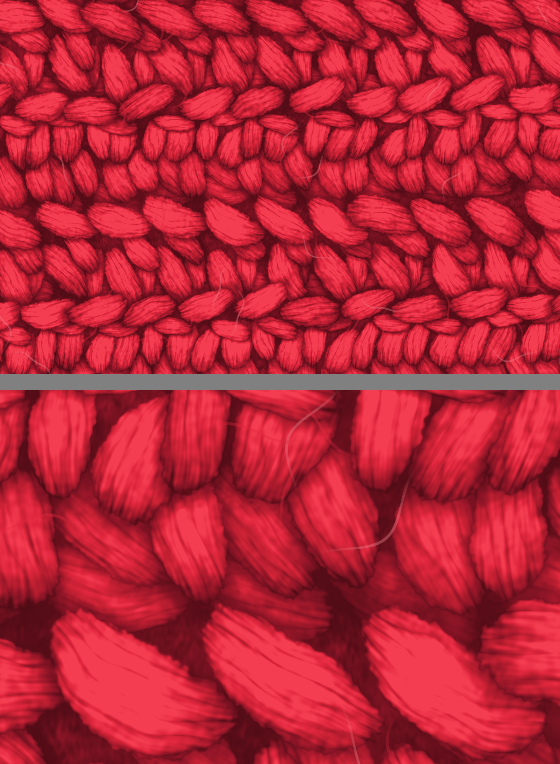
Top: the whole. Bottom: its middle third, enlarged.
Give the GLSL for this texture, as a Shadertoy shader.

```glsl
#define STITCHES 10.38   // stitches across the canvas
#define BAND 3.81        // height of one pattern band, in stitches
#define LOBES 12         // yarn lobes in one stitch
#define PLY_DENSITY 8.0  // plies per stitch width
#define JITTER 0.19      // wander of each lobe
#define ROW_TILT 0.018
#define SHADOW 0.40      // light left beside a covering lobe
#define HAIRS 70
#define HAIR_WIDTH 0.006

// Lobe centres inside a band (y runs down), from back to front
const vec2 PLACE[LOBES] = vec2[](
    vec2(.03, 3.60), vec2(.55, 1.45), vec2(.15, 3.20), vec2(.60, 3.16),
    vec2(.32, 2.60), vec2(.79, 2.53), vec2(.23, 2.19), vec2(.66, 1.18),
    vec2(.23, 1.24), vec2(.82, 1.88), vec2(.52, .68), vec2(.18, .33));
// Half length, half width, angle
const vec3 SHAPE[LOBES] = vec3[](
    vec3(.52, .25, .35), vec3(.52, .26, .20), vec3(.50, .27, 1.05), vec3(.47, .24, 1.38),
    vec3(.44, .28, 1.98), vec3(.44, .21, 1.75), vec3(.37, .16, .10), vec3(.46, .20, 1.65),
    vec3(.60, .28, 1.05), vec3(.53, .25, -.25), vec3(.50, .23, .85), vec3(.64, .29, .50));
// Yarn colours, from deep shadow to highlight
const vec3 YARN[6] = vec3[](
    vec3(.34, .05, .09), vec3(.47, .07, .13), vec3(.60, .09, .16),
    vec3(.74, .12, .19), vec3(.88, .15, .24), vec3(.96, .24, .32));

vec2 hash2(vec2 p) {
    vec3 v = fract(p.xyx * vec3(.1031, .1030, .0973));
    v += dot(v, v.yzx + 33.33);
    return fract((v.xx + v.yz) * v.zy);
}

float gradientAt(vec2 cell, vec2 offset) {
    return dot(hash2(cell) * 2.0 - 1.0, offset);
}

float gradientNoise(vec2 p) {
    vec2 i = floor(p), f = p - i, w = f * f * (3.0 - 2.0 * f), e = vec2(1, 0);
    return mix(mix(gradientAt(i, f), gradientAt(i + e, f - e), w.x),
               mix(gradientAt(i + e.yx, f - e.yx), gradientAt(i + 1.0, f - 1.0), w.x), w.y);
}

vec2 turn(vec2 p, float angle) {
    float c = cos(angle), s = sin(angle);
    return vec2(c * p.x + s * p.y, c * p.y - s * p.x);
}

vec3 yarnColor(float tone) {
    float t = clamp(tone, 0.0, 1.0) * 5.0;
    int i = min(int(t), 4);
    return mix(YARN[i], YARN[i + 1], t - float(i)) * (1.0 + .6 * max(min(tone, 0.0), -1.0));
}

// Paints one lobe, with its contact shadow, over the tone beneath
float paintLobe(float tone, vec2 p, vec3 shape, vec2 seed, float exposure, float pixel) {
    float angle = shape.z + .45 * (seed.y - .5);
    vec2 q = turn(p, angle);
    q.y += .5 * (seed.x - .3) * q.x * q.x;
    vec2 n = q / shape.xy;
    n.y /= 1.0 + .28 * (seed.y - .4) * clamp(n.x, -1.5, 1.5);
    float d = pow(pow(abs(n.x), 2.2) + pow(abs(n.y), 2.2), 1.0 / 2.2);
    if (d > 1.55) return tone;
    d += .13 * gradientNoise(q * 9.0 + seed * 50.0) + .08 * gradientNoise(q * 27.0 + seed * 20.0);
    tone *= mix(SHADOW, 1.0, smoothstep(.95, 1.45, d));

    // Twisted plies gather towards the ends of the lobe
    float spread = n.y / sqrt(max(1.0 - .65 * n.x * n.x, .25));
    float wobble = .9 * gradientNoise(q * vec2(2.5, 6.0) + seed * 31.0);
    float ply = spread * shape.y * PLY_DENSITY + n.x * .7 + wobble + seed.y;
    float groove = pow(abs(2.0 * fract(ply) - 1.0), 3.0);
    groove *= .75 + .8 * gradientNoise(q * 4.0 + seed * 90.0);
    float fibre = gradientNoise(vec2(q.x * 5.0, (q.y + .08 * q.x) * 38.0) + seed * 70.0);
    float fuzz = gradientNoise(p * 17.0 + seed * 40.0);

    // Light falls from above, and the ends sink into the fabric
    float height = sqrt(max(1.0 - d * d, 0.0));
    float lobe = .17 + .87 * pow(height, .7) - .34 * p.y - .12 * n.x * n.x;
    lobe += .36 * fibre + .22 * fuzz - .36 * groove + .2 * (seed.x - .5);
    float blur = .05 + .7 * pixel / shape.y;
    return mix(lobe * exposure, tone, smoothstep(1.0 - blur, 1.0 + blur, d));
}

void mainImage(out vec4 fragColor, in vec2 fragCoord) {
    float pixel = STITCHES / iResolution.x;
    vec2 p = vec2(fragCoord.x, iResolution.y - fragCoord.y) * pixel;
    vec2 canvas = iResolution.xy * pixel;

    // Uneven hand tension
    vec2 k = p + vec2(0, ROW_TILT * (p.x - .5 * STITCHES));
    k += .16 * vec2(gradientNoise(p * .7), gradientNoise(p * .7 + 40.0));
    k += .05 * vec2(gradientNoise(p * 3.0 + 5.0), gradientNoise(p * 3.0 + 70.0));

    // Fuzzy hollows between the stitches
    float tone = .2 + .4 * gradientNoise(k * 9.0) + .3 * gradientNoise(k * vec2(35, 18));

    for (int i = 0; i < LOBES; i++) {
        vec2 id = round((k - PLACE[i]) / vec2(1, BAND));
        float exposure = min(.76 + .07 * float(i), 1.06);
        for (float side = -1.0; side <= 1.0; side++) {
            vec2 cell = id + vec2(side, 0);
            vec2 seed = hash2(cell + float(i) * 17.3 + 60.0);
            vec2 center = PLACE[i] + cell * vec2(1, BAND) + JITTER * (seed - .5);
            tone = paintLobe(tone, k - center, SHAPE[i], seed, exposure, pixel);
        }
    }
    tone += .26 * gradientNoise(p * 1.3 + 9.0) + .2 * gradientNoise(p * 3.1 + 30.0);
    vec3 color = yarnColor(tone);

    // Loose curved hairs, a few of them pale
    for (int i = 0; i < HAIRS; i++) {
        vec2 a = hash2(vec2(i, 7)), b = hash2(vec2(i, 83));
        vec2 q = turn(p - a * canvas, b.x * 6.283);
        q.y += (b.y - .5) * 2.2 * q.x * q.x + .05 * sin(q.x * 9.0 + a.x * 20.0);
        float line = 1.0 - smoothstep(HAIR_WIDTH, HAIR_WIDTH + pixel, abs(q.y));
        line *= 1.0 - smoothstep(.1, .25 + .4 * a.y, abs(q.x));
        float pale = step(.76, b.y);
        color = mix(color, mix(YARN[4], vec3(.92, .5, .54), pale), line * .4);
    }
    fragColor = vec4(color, 1.0);
}
```
